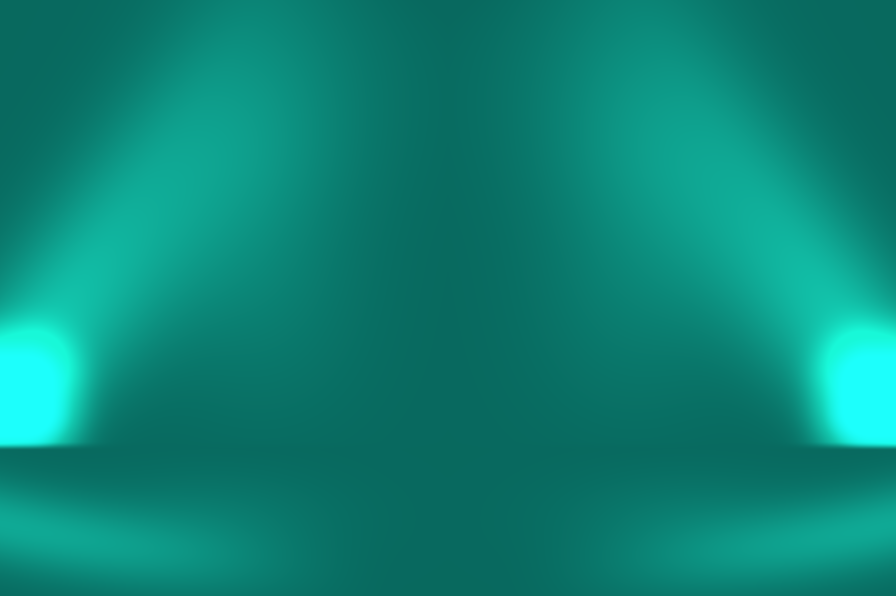
This background is drawn by a WebGL 2 fragment shader. Its source:

```glsl
#version 300 es
precision highp float;
// A teal stage lit by two mirrored lamps at the sides. Each lamp is a soft
// rounded box that throws a slanted beam upward and a curved sheen on the floor.
// Light is summed as one level, then mapped from shade to glow colour.

uniform vec2 u_resolution;
out vec4 outColor;

const vec3 SHADE = vec3(0.03, 0.41, 0.37);
const vec3 GLOW = vec3(0.09, 0.93, 0.81);
const vec3 LAMP = vec3(0.11, 1.0, 0.99);

const float STAGE_ASPECT = 1.5;
const float HORIZON = 0.252;
const vec2 LAMP_CENTER = vec2(0.0, 0.335);
const vec2 LAMP_HALF = vec2(0.105, 0.082);
const float LAMP_ROUND = 0.06;
const vec2 BEAM_START = vec2(0.03, 0.37);
const vec2 BEAM_DIR = vec2(0.57, 0.82);
const float BEAM_LENGTH = 0.9;
const float BEAM_POWER = 0.80;
const float VEIL_POWER = 0.15;
const float SHEEN_POWER = 0.48;

float bell(float x, float width) {
    float k = x / width;
    return exp(-k * k);
}

float roundBox(vec2 p, vec2 halfSize, float radius) {
    vec2 q = abs(p) - halfSize + radius;
    return length(max(q, 0.0)) + min(max(q.x, q.y), 0.0) - radius;
}

// Slanted beam: crisp on the outer side, widening toward the stage centre.
float beam(vec2 p) {
    vec2 d = p - BEAM_START;
    float along = max(dot(d, BEAM_DIR), 0.0);
    float across = d.x * BEAM_DIR.y - d.y * BEAM_DIR.x;
    float width = across < 0.0 ? 0.115 + 0.03 * along : 0.11 + 0.19 * along;
    return BEAM_POWER * max(1.0 - along / BEAM_LENGTH, 0.0) * bell(across, width);
}

// Faint upright haze between the beam and the dark centre.
float veil(vec2 p) {
    float fade = smoothstep(0.15, 0.55, p.y) * (1.0 - 0.5 * smoothstep(0.7, 1.0, p.y));
    return VEIL_POWER * bell(p.x - 0.44, 0.17) * fade;
}

// Curved reflection on the floor, with a wider haze above it.
float sheen(vec2 p) {
    float ridge = 0.122 - 0.22 * p.x + 0.12 * p.x * p.x;
    float offset = p.y - ridge;
    float fade = 1.0 - smoothstep(0.0, 0.68, p.x);
    float band = SHEEN_POWER * fade * bell(offset, offset > 0.0 ? 0.068 : 0.07);
    float haze = 0.12 * bell(p.x - 0.36, 0.2) * bell(p.y - 0.13, 0.08);
    return band + haze;
}

void main() {
    // Fold the stage so x is the distance from the nearer side.
    vec2 uv = gl_FragCoord.xy / u_resolution;
    vec2 p = vec2((0.5 - abs(uv.x - 0.5)) * STAGE_ASPECT, uv.y);

    float wall = smoothstep(HORIZON - 0.008, HORIZON + 0.008, p.y);
    float lampDistance = roundBox(p - LAMP_CENTER, LAMP_HALF, LAMP_ROUND);
    float halo = 0.55 * bell(max(lampDistance, 0.0), 0.045);
    float core = smoothstep(0.022, -0.02, lampDistance);

    float wallLight = beam(p) + veil(p) + halo;
    float level = mix(sheen(p), wallLight, wall);
    vec3 color = mix(SHADE, GLOW, min(level, 1.08));
    color = mix(color, LAMP, core * wall);
    outColor = vec4(color, 1.0);
}
```
